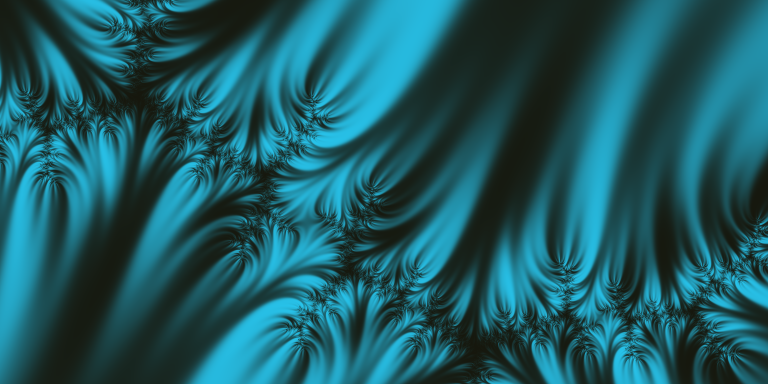
Reproduce this background procedurally as a Shadertoy shader.

```glsl
// Feathery cyan plumes flowing around the dark dust of a disconnected Julia set.

// Shade from 0 to 1: the waves in the angles of the orbit, summed until it escapes.
float plumeShade(vec2 z) {
    const vec2 seed = vec2(-0.07, 1.0);
    float waves = 0.0, weightSum = 0.0, squareSum = 1e-4;
    for (int i = 0; i < 70; i++) {
        z = vec2(z.x * z.x - z.y * z.y, 2.0 * z.x * z.y) + seed;
        float radius = length(z);

        // Fade out far from the origin, and near it where the angle is undefined
        float escape = log2(max(log(max(radius, 1e-6)), 1.0));
        if (escape > 3.0) break;
        float weight = (1.0 - smoothstep(0.0, 3.0, escape)) * smoothstep(0.0, 0.6, radius);

        float angle = radius > 1e-6 ? atan(z.y, z.x) : 0.0;
        waves += weight * sin(5.0 * angle);
        weightSum += weight;
        squareSum += weight * weight;
    }

    // Even contrast at every depth, with the deepest dust sinking into shadow
    float wave = waves / sqrt(squareSum);
    float dust = smoothstep(9.0, 18.0, weightSum);
    return 1.0 / (1.0 + exp(0.95 + 1.6 * dust - 2.4 * wave));
}

void mainImage(out vec4 fragColor, in vec2 fragCoord) {
    const mat2 tilt = mat2(0.906, -0.423, 0.423, 0.906);
    const int grid = 3;

    // Supersample the fine filaments
    float shade = 0.0;
    for (int i = 0; i < grid * grid; i++) {
        vec2 offset = (vec2(i % grid, i / grid) + 0.5) / float(grid) - 0.5;
        vec2 p = (fragCoord + offset) / iResolution.y - vec2(0.8, 0.42);
        shade += plumeShade(1.25 * tilt * p);
    }
    shade /= float(grid * grid);

    vec3 shadow = vec3(0.086, 0.09, 0.05);
    vec3 cyan = vec3(0.156, 0.78, 0.94);
    fragColor = vec4(mix(shadow, cyan, shade), 1.0);
}
```
